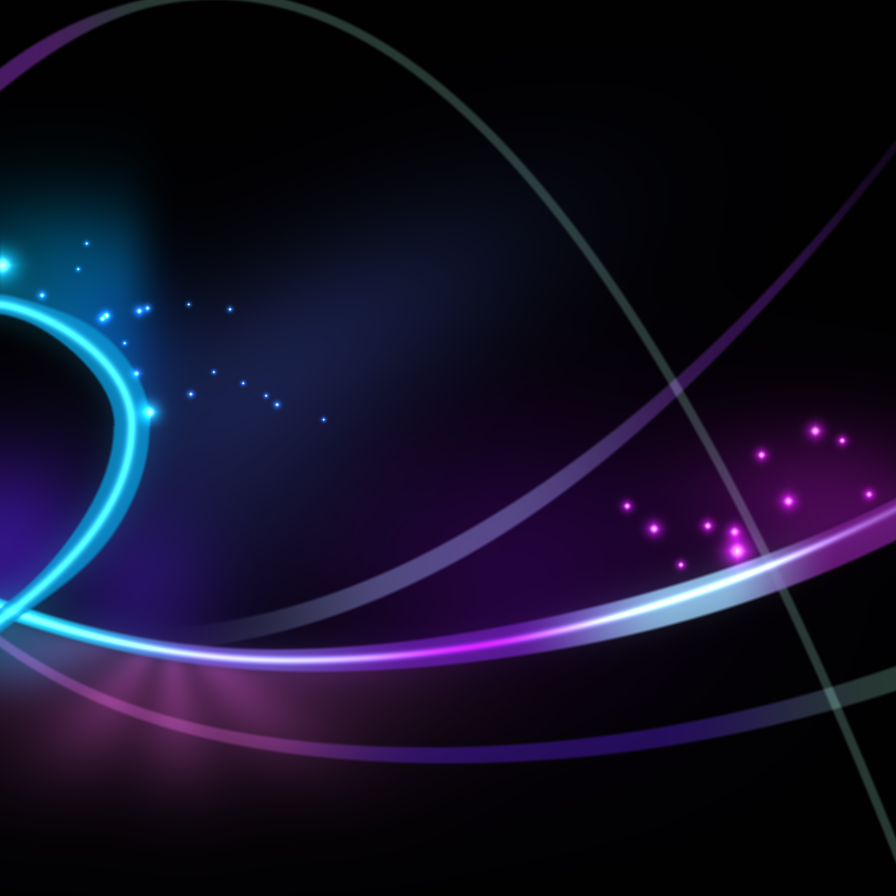
Reproduce this background procedurally as a Shadertoy shader.

```glsl
// Neon light ribbons with a cyan loop, coloured haze and drifting sparks on black.

const vec3 CYAN    = vec3(0.08, 0.72, 0.86);
const vec3 TEAL    = vec3(0.00, 0.25, 0.34);
const vec3 NAVY    = vec3(0.065, 0.09, 0.20);
const vec3 VIOLET  = vec3(0.19, 0.07, 0.50);
const vec3 PLUM    = vec3(0.13, 0.01, 0.22);
const vec3 MAGENTA = vec3(0.80, 0.08, 0.88);
const vec3 MAUVE   = vec3(0.42, 0.18, 0.40);
const vec3 SLATE   = vec3(0.22, 0.27, 0.33);
const vec3 MOSS    = vec3(0.15, 0.22, 0.19);
const vec3 ICE     = vec3(0.56, 0.75, 0.90);
const vec2 APEX    = vec2(0.147, 0.525);
const float EDGE   = 0.0025;
const int CYAN_SPARKS = 18;
const int PINK_SPARKS = 10;

float hash(float n) { return fract(sin(n * 127.1 + 3.7) * 4375.85); }

// Soft elliptical light
float glow(vec2 p, float x, float y, float rx, float ry) {
    vec2 q = (p - vec2(x, y)) / vec2(rx, ry);
    return exp(-dot(q, q));
}

float band(float d, float w) { return 1.0 - smoothstep(w - EDGE, w + EDGE, abs(d)); }

float streak(float d, float w) { return exp(-d * d / (w * w)); }

// Distance to a curve from its height and slope at this x
float curveDistance(float y, float height, float slope) {
    return (y - height) / sqrt(1.0 + slope * slope);
}

// Signed distance to the loop, negative inside
float loopDistance(vec2 p) {
    float dy = p.y - APEX.y;
    float k = dy > 0.0 ? 1.4 : 1.0;
    float h = dy > 0.0 ? 0.135 : 0.217;
    float x = max(p.x, 0.0001) / APEX.x;
    float f = pow(x, k) + dy * dy / (h * h) - 1.0;
    vec2 slope = vec2(k * pow(x, k - 1.0) / APEX.x, 2.0 * dy / (h * h));
    return f / max(length(slope), 2.0);
}

// Halo, hot centre and a four-point glint
vec3 spark(vec2 p, vec2 centre, float size, vec3 tint) {
    vec2 q = abs(p - centre) / size;
    float r2 = dot(q, q);
    float glint = exp(-q.x * 1.3 - q.y * 6.0) + exp(-q.y * 1.3 - q.x * 6.0);
    return tint * (0.75 * exp(-r2 * 0.45) + 0.4 * glint) + 0.7 * exp(-r2 * 3.5);
}

vec3 haze(vec2 p, float loopD, float ribbonD) {
    float outside = smoothstep(-0.015, 0.015, loopD);
    float above = smoothstep(-0.02, 0.02, ribbonD);
    vec3 c = vec3(0.004, 0.003, 0.008);
    // Teal and blue around the loop
    c += TEAL * glow(p, 0.06, 0.70, 0.14, 0.085) * outside * smoothstep(0.20, 0.13, p.x);
    c += vec3(0.0, 0.13, 0.32) * glow(p, 0.12, 0.61, 0.07, 0.10) * outside;
    // Tilted navy beam
    vec2 q = mat2(0.896, -0.444, 0.444, 0.896) * (p - vec2(0.38, 0.635));
    c += NAVY * glow(q, 0.0, 0.0, 0.25, 0.105);
    c += NAVY * 0.75 * glow(p, 0.25, 0.49, 0.16, 0.15) * outside;
    // Violet inside the loop and beside the crossing
    c += VIOLET * glow(p, 0.0, 0.39, 0.12, 0.11) * (1.0 - outside);
    c += VIOLET * 0.65 * glow(p, 0.15, 0.34, 0.10, 0.11) * outside * above;
    // Plum and magenta to the right
    c += PLUM * glow(p, 0.58, 0.36, 0.22, 0.17) * (0.35 + 0.65 * above);
    c += MAGENTA * 0.32 * glow(p, 0.92, 0.44, 0.14, 0.085) * above;
    // Mauve veil with faint folds
    float folds = 0.88 + 0.12 * sin(9.0 * atan(p.x - 0.19, 0.31 - p.y) + 1.0);
    c += MAUVE * folds * glow(p, 0.20, 0.235, 0.23, 0.105) * (1.0 - above);
    return c + TEAL * 0.7 * glow(p, 0.02, 0.27, 0.08, 0.04) * (1.0 - above);
}

vec3 thinRibbons(vec2 p) {
    // Rising curve
    float x = p.x - 0.182;
    float d = curveDistance(p.y, 0.286 + 0.066 * x + 0.743 * x * x, 0.066 + 1.486 * x);
    vec3 tint = mix(SLATE, PLUM + 0.05, smoothstep(0.55, 0.82, p.x));
    float fade = smoothstep(0.17, 0.45, p.x) * (1.0 - 0.6 * smoothstep(0.85, 1.0, p.x));
    vec3 c = tint * fade * band(d, mix(0.012, 0.004, smoothstep(0.5, 1.0, p.x)));
    // Lower curve
    x = p.x - 0.49;
    float b = min(x, 0.0);
    d = curveDistance(p.y, 0.157 + 0.33 * x * x + 0.83 * b * b * b * b, 0.66 * x + 3.32 * b * b * b);
    tint = mix(MAUVE * 0.5, VIOLET * 0.65, smoothstep(0.25, 0.5, p.x));
    tint = mix(tint, MOSS, smoothstep(0.72, 1.0, p.x));
    c += tint * band(d, mix(0.005, 0.013, p.x));
    // Upper left curve
    d = curveDistance(p.y, 0.911 + 0.79 * p.x - 1.65 * p.x * p.x, 0.79 - 3.3 * p.x);
    tint = mix(vec3(0.28, 0.10, 0.38), MOSS, smoothstep(0.03, 0.17, p.x));
    return c + tint * band(d, mix(0.010, 0.005, smoothstep(0.0, 0.18, p.x)));
}

vec3 scatteredSparks(vec2 p) {
    vec3 c = vec3(0.0);
    for (int i = 0; i < CYAN_SPARKS; i++) {
        float n = float(i), t = (n + 0.5) / float(CYAN_SPARKS);
        vec2 at = mix(vec2(0.04, 0.73), vec2(0.34, 0.53), t);
        at += 0.11 * (vec2(hash(n), hash(n + 40.0)) - 0.5);
        c += spark(p, at, mix(0.002, 0.0045, pow(hash(n + 80.0), 3.0)), vec3(0.1, 0.4, 0.85));
    }
    for (int i = 0; i < PINK_SPARKS; i++) {
        float n = float(i) + 120.0, x = 0.70 + 0.03 * float(i);
        float y = 0.293 + 0.37 * pow(x - 0.325, 2.0) + 0.10 * hash(n);
        c += spark(p, vec2(x, y), mix(0.003, 0.007, hash(n + 40.0)), MAGENTA * 0.8);
    }
    // Leading flares
    c += spark(p, vec2(0.003, 0.704), 0.012, CYAN);
    c += spark(p, vec2(0.167, 0.540), 0.008, CYAN);
    return c + spark(p, vec2(0.823, 0.385), 0.011, MAGENTA);
}

void mainImage(out vec4 fragColor, in vec2 fragCoord) {
    vec2 p = fragCoord / iResolution.xy;
    float loopD = loopDistance(p), x = p.x - 0.325, k = x < 0.0 ? 0.56 : 0.37;
    float d = curveDistance(p.y, 0.263 + k * x * x, 2.0 * k * x);
    vec3 col = haze(p, loopD, d) + thinRibbons(p);
    // Main ribbon: cyan, lilac, violet, ice, purple
    vec3 tint = mix(CYAN, vec3(0.40, 0.30, 0.72), smoothstep(0.05, 0.25, p.x));
    tint = mix(tint, vec3(0.36, 0.10, 0.60), smoothstep(0.28, 0.48, p.x));
    tint = mix(tint, ICE, smoothstep(0.56, 0.76, p.x));
    tint = mix(tint, vec3(0.42, 0.10, 0.50), smoothstep(0.80, 0.94, p.x));
    float w = mix(0.009, 0.021, smoothstep(0.05, 0.85, p.x));
    col = mix(col, tint, 0.82 * band(d + 0.01 * smoothstep(0.5, 1.0, p.x), w));
    vec3 core = mix(ICE + 0.2, MAGENTA, streak(p.x - 0.53, 0.10));
    col += core * 0.65 * streak(d, 0.004) * (1.0 - 0.6 * smoothstep(0.85, 1.0, p.x));
    col += tint * 0.14 * streak(d, 0.03);
    // Cyan loop with a bright centre line
    w = mix(0.011, 0.020, smoothstep(0.02, 0.13, p.x));
    col = mix(col, vec3(0.03, 0.48, 0.70), 0.85 * band(loopD, w));
    col += vec3(0.30, 0.55, 0.45) * streak(loopD, 0.005) + CYAN * 0.16 * streak(loopD, 0.03);
    fragColor = vec4(clamp(col + scatteredSparks(p), 0.0, 1.0), 1.0);
}
```
